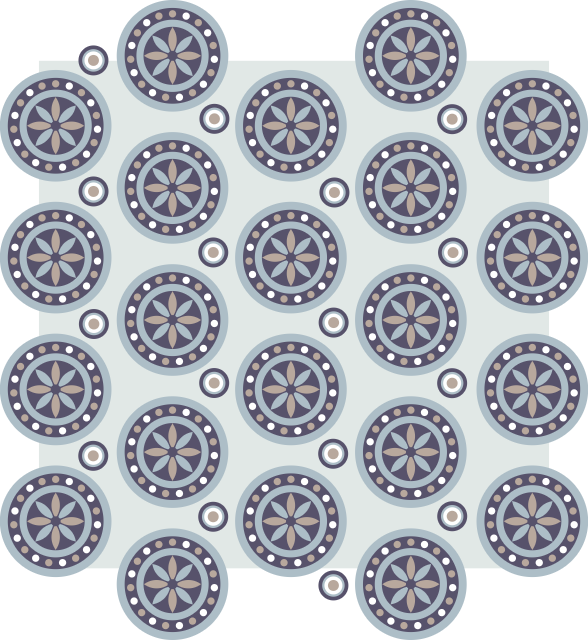
Reproduce this pattern procedurally as a Shadertoy shader.

```glsl
// Staggered columns of rosette medallions with small ringed beads between them,
// on a pale panel with a white margin. Loops place the discs; each is built from
// circle and lens distance functions. Lengths are fractions of the canvas height.

const float TAU = 6.2831853;
const vec3 WHITE = vec3(1.0);
const vec3 PALE  = vec3(0.882, 0.910, 0.902);
const vec3 BLUE  = vec3(0.678, 0.745, 0.780);
const vec3 PLUM  = vec3(0.340, 0.320, 0.420);
const vec3 TAN   = vec3(0.720, 0.660, 0.615);

const float MEDALLION_RADIUS = 0.0872;
const float BEAD_RADIUS = 0.0234;

float coverage(float dist, float pixel) {
    return clamp(0.5 - dist / pixel, 0.0, 1.0);
}

void paint(inout vec3 color, vec3 ink, float dist, float pixel) {
    color = mix(color, ink, coverage(dist, pixel));
}

float boxDistance(vec2 p, vec2 halfSize) {
    vec2 d = abs(p) - halfSize;
    return length(max(d, 0.0)) + min(max(d.x, d.y), 0.0);
}

// Lens along the y axis, from two equal arcs
float lensDistance(vec2 p, float halfLength, float halfWidth) {
    float arc = (halfLength * halfLength + halfWidth * halfWidth) / (2.0 * halfWidth);
    return length(vec2(abs(p.x) + arc - halfWidth, p.y)) - arc;
}

// Folds p into the upright one of count sectors; index runs clockwise from the top
vec2 foldSector(vec2 p, float count, out float index) {
    float sector = floor(atan(p.x, p.y) / TAU * count + 0.5);
    float angle = sector * TAU / count;
    index = mod(sector + count, count);
    float c = cos(angle), s = sin(angle);
    return vec2(c * p.x - s * p.y, s * p.x + c * p.y);
}

vec2 hash2(vec2 p) {
    vec2 q = vec2(dot(p, vec2(127.1, 311.7)), dot(p, vec2(269.5, 183.3)));
    return fract(sin(q) * 43758.5);
}

// Medallion of unit radius
void paintMedallion(inout vec3 color, vec2 p, float pixel) {
    float r = length(p);
    paint(color, BLUE, r - 1.0, pixel);
    paint(color, PLUM, r - 0.858, pixel);
    paint(color, BLUE, r - 0.647, pixel);
    paint(color, PLUM, r - 0.520, pixel);

    // Ring of dots in alternating colours
    float index;
    vec2 q = foldSector(p, 19.0, index);
    vec3 dotInk = mod(index, 2.0) > 0.5 ? WHITE : TAN;
    paint(color, dotInk, length(q - vec2(0.0, 0.752)) - 0.065, pixel);

    // Eight petals and the hub
    q = foldSector(p, 8.0, index);
    vec3 petalInk = mod(index, 2.0) > 0.5 ? BLUE : TAN;
    paint(color, petalInk, lensDistance(q - vec2(0.0, 0.285), 0.225, 0.075), pixel);
    paint(color, PLUM, r - 0.088, pixel);
}

// Bead of unit radius
void paintBead(inout vec3 color, vec2 p, float pixel) {
    float r = length(p);
    paint(color, PLUM, r - 1.0, pixel);
    paint(color, BLUE, r - 0.750, pixel);
    paint(color, WHITE, r - 0.600, pixel);
    paint(color, TAN, r - 0.365, pixel);
}

// Columns alternate between four and five medallions
vec2 medallionCenter(int column, int row) {
    float i = float(column), k = float(row);
    float x = 0.0872 + 0.1862 * i - 0.0012 * i * (4.0 - i);
    float y = column % 2 == 0 ? 0.1855 + 0.2060 * k : 0.0872 + 0.2064 * k;
    return vec2(x, y);
}

// Bead columns sit in the gaps, the third one a step lower; placing is a little loose
vec2 beadCenter(int column, int row) {
    float j = float(column), k = float(row - (column == 2 ? 1 : 0));
    float y = column % 2 == 0 ? 0.2895 + 0.2052 * k : 0.1935 + 0.2064 * k;
    vec2 jitter = (hash2(vec2(j, k)) - 0.5) * 0.0035;
    return vec2(0.1477 + 0.1867 * j, y) + jitter;
}

void mainImage(out vec4 fragColor, in vec2 fragCoord) {
    float pixel = 1.0 / iResolution.y;
    vec2 p = (fragCoord - 0.5 * iResolution.xy) * pixel + vec2(0.4596, 0.5);

    vec3 color = WHITE;
    paint(color, PALE, boxDistance(p - vec2(0.4596, 0.5085), vec2(0.3985, 0.3965)), pixel);

    for (int column = 0; column < 5; column++) {
        for (int row = 0; row < 4 + column % 2; row++) {
            vec2 q = (p - medallionCenter(column, row)) / MEDALLION_RADIUS;
            if (length(q) < 1.1) paintMedallion(color, q, pixel / MEDALLION_RADIUS);
        }
    }
    for (int column = 0; column < 4; column++) {
        for (int row = 0; row < 4; row++) {
            vec2 q = (p - beadCenter(column, row)) / BEAD_RADIUS;
            paintBead(color, q, pixel / BEAD_RADIUS);
        }
    }
    fragColor = vec4(color, 1.0);
}
```
